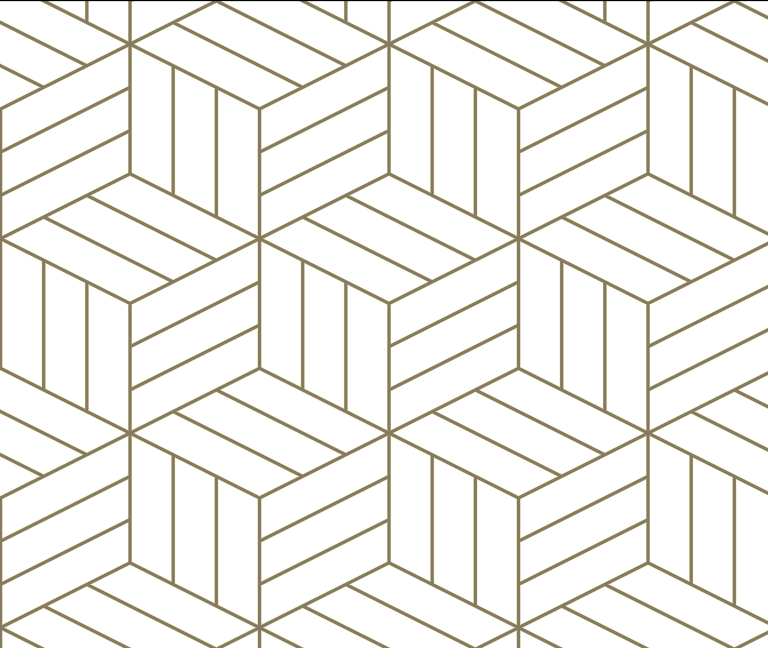
A Shadertoy shader for this pattern:

```glsl
// Distance from v to the nearest whole number
float gap(float v) {
    return abs(v - round(v));
}

// Fold the plane into one hexagonal cube outline, centred on its front corner
vec2 foldToCube(vec2 p) {
    vec2 q = mod(p + vec2(1.0, 3.0), vec2(2.0, 6.0)) - vec2(1.0, 3.0);
    if (abs(q.x) + abs(q.y) > 2.0) {
        q = mod(p, vec2(2.0, 6.0)) - vec2(1.0, 3.0);
    }
    return q;
}

// Distance to the edges and plank seams, in canvas widths
float cubeLines(vec2 p, vec2 unit) {
    vec2 q = foldToCube(p);
    float slant = 2.0 / length(1.0 / unit);
    float rising = (q.y - q.x) * 0.5;
    float falling = (q.x + q.y) * 0.5;

    // Each face: x runs across its three planks, y along them
    vec2 face, size;
    if (q.y > abs(q.x)) {
        face = vec2(falling, rising);
        size = vec2(slant);
    } else if (q.x < 0.0) {
        face = vec2(q.x, falling);
        size = vec2(unit.x, slant);
    } else {
        face = vec2(rising, q.x);
        size = vec2(slant, unit.x);
    }
    return min(gap(face.x * 3.0) / 3.0 * size.x, gap(face.y) * size.y);
}

void mainImage(out vec4 fragColor, in vec2 fragCoord) {
    float pixel = 1.0 / iResolution.x;
    vec2 uv = fragCoord * pixel;

    // Half a cube wide, a quarter of a cube tall
    vec2 unit = vec2(0.16862, 0.08442);
    float d = cubeLines((uv - vec2(0.1693, 0.4486)) / unit, unit);

    // Bronze strokes with a faint warm fringe: blue is absorbed slightly wider
    vec3 halfWidth = vec3(0.0022, 0.0022, 0.0024);
    vec3 ink = 1.0 - smoothstep(halfWidth - 0.8 * pixel, halfWidth + 0.8 * pixel, vec3(d));
    vec3 color = mix(vec3(1.0), vec3(0.52, 0.475, 0.375), ink);

    // Hairline along the top border
    float fromTop = iResolution.y * pixel - uv.y;
    color *= smoothstep(-0.5 * pixel, 0.5 * pixel, fromTop - 0.0016);

    fragColor = vec4(color, 1.0);
}
```
